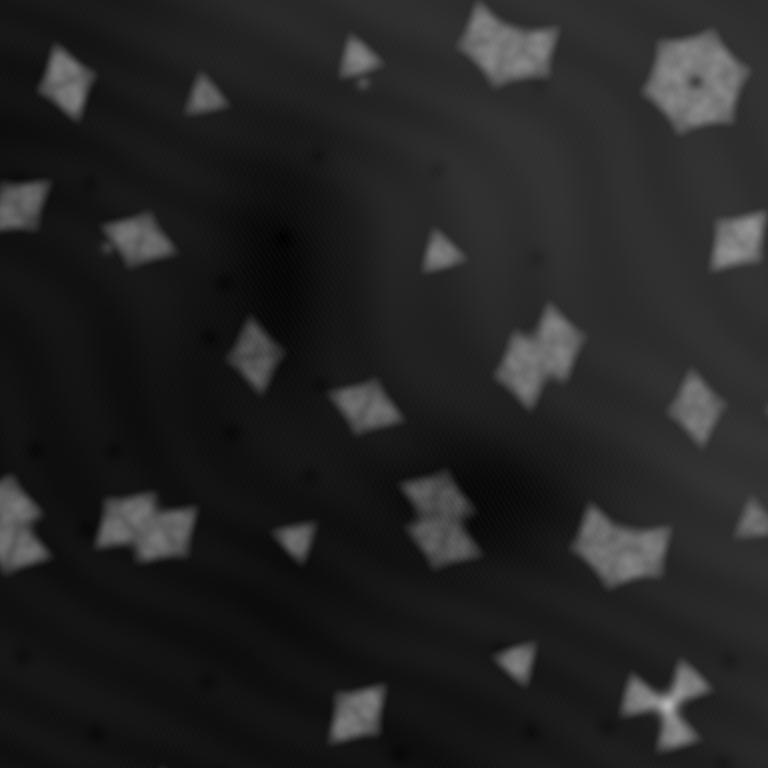
Reproduce this texture procedurally as a Shadertoy shader.

```glsl
// Grey microscope-like surface: soft dark ground with bent terrace ridges and pits,
// scattered with blurred islands. Each island is a smooth union of equilateral
// triangles packed around a hub: single, rhombus, zigzag, open ring or hexagon.

#define CELL 0.2          // spacing of the islands
#define SIDE 0.066        // side of one triangle
#define ROUNDING 125.0    // higher is sharper corners
#define EDGE 0.0075       // half width of the blurred rim
#define JITTER 0.4        // scatter inside a cell
#define TILT 0.22         // common rotation of the lattice
#define RIDGE_STEP 0.1    // distance between terrace ridges
#define RIDGE_GAIN 0.009
#define GRAIN_STEP 0.007  // period of the fine scan pattern
#define GRAIN_GAIN 0.007
#define HEXAGON_CELL vec2(4.0, 4.0)
#define TREFOIL_CELL vec2(4.0, 0.0)

const float PI = 3.14159265;

vec2 hash2(vec2 p) {
    vec3 q = fract(p.xyx * vec3(0.1031, 0.1030, 0.0973));
    q += dot(q, q.yzx + 33.33);
    return fract((q.xx + q.yz) * q.zy);
}

float gradientNoise(vec2 p) {
    vec2 i = floor(p), f = fract(p);
    vec2 w = f * f * f * (f * (f * 6.0 - 15.0) + 10.0);
    vec4 g;
    for (int k = 0; k < 4; k++) {
        vec2 corner = vec2(k & 1, k >> 1);
        float a = 2.0 * PI * hash2(i + corner + 57.0).x;
        g[k] = dot(vec2(cos(a), sin(a)), f - corner);
    }
    return mix(mix(g.x, g.y, w.x), mix(g.z, g.w, w.x), w.y);
}

vec2 direction(float angle) { return vec2(cos(angle), sin(angle)); }

// Soft field of count triangles around a hub, every stride-th sector
float sectors(vec2 p, int count, int stride) {
    float sum = 0.0;
    for (int k = 0; k < count; k++) {
        float a = PI / 6.0 + float(k * stride) * PI / 3.0;
        vec2 q = p - direction(a) * SIDE * 0.57735;
        float outside = 0.0;
        for (int e = 0; e < 3; e++) {
            float d = dot(q, direction(a + float(e) * PI / 1.5)) - SIDE * 0.288675;
            outside += exp(min(ROUNDING * d, 60.0));
        }
        sum += 1.0 / outside;
    }
    return sum;
}

// Height of one island in x, tone offset in y
vec2 island(vec2 p, vec2 id) {
    vec2 rnd = hash2(id + 11.0), rnd2 = hash2(id + 83.0);
    bool hexagon = id == HEXAGON_CELL, trefoil = id == TREFOIL_CELL;
    if (rnd2.x < 0.08 && !hexagon && !trefoil) return vec2(0.0);

    float a = TILT + floor(rnd.y * 6.0) * PI / 3.0 + (rnd2.y - 0.5) * 0.2;
    p = mat2(cos(a), -sin(a), sin(a), cos(a)) * p;
    float kind = rnd.x;
    int count = hexagon ? 6 : trefoil ? 3 : kind < 0.42 ? 1 : kind < 0.88 ? 2 : 4;
    bool zigzag = count == 2 && kind > 0.75;

    // Shift the hub so that the centroid sits at the origin
    float n = float(count);
    vec2 hub = trefoil ? vec2(0.0)
        : direction(n * PI / 6.0) * SIDE * 0.57735 * 2.0 * sin(n * PI / 6.0) / n;
    vec2 slip = zigzag ? vec2(0.0, SIDE * 0.433) : vec2(0.0);
    float field = sectors(p + hub - slip, count, trefoil ? 2 : 1);
    if (zigzag) field += sectors(p + hub + slip, count, 1);

    float d = -log(max(field, 1e-20)) / ROUNDING;
    float h = smoothstep(EDGE, -EDGE, d) * (0.8 + 0.2 * smoothstep(0.0, -0.014, d));
    if (hexagon) h *= 1.0 - 0.75 * exp(-dot(p, p) / 0.00012);
    float glow = trefoil ? 0.5 * exp(-dot(p, p) / 0.0003) : 0.0;
    return vec2(h, (rnd2.y - 0.5) * 0.1 - (count == 1 ? 0.03 : 0.0) + glow);
}

// Sparse round specks, one at most in each cell
float specks(vec2 p, float cell, float share, float radius) {
    vec2 id = floor(p / cell), rnd = hash2(id + cell * 700.0);
    vec2 q = p - (id + 0.2 + 0.6 * hash2(id + 31.0)) * cell;
    return step(rnd.x, share) * exp(-dot(q, q) / (radius * radius));
}

float softRamp(float u) { return 0.5 * (u + sqrt(u * u + 0.006)); }

// Ridges that run upright in a middle band and bend away on both sides
float ridges(vec2 p) {
    float f = p.x - 1.2 * softRamp(0.3 + 0.35 * p.x - p.y)
                  + 1.3 * softRamp(p.y - 0.55 - 0.4 * p.x);
    return sin(2.0 * PI * f / RIDGE_STEP + 2.5 * gradientNoise(p * 5.0));
}

void mainImage(out vec4 fragColor, in vec2 fragCoord) {
    vec2 p = fragCoord / iResolution.y;

    // Ground: slow slope to the upper right, two broad pits, ridges, specks
    float slope = 0.6 * p.x + 0.4 * p.y - 0.5;
    float tone = clamp(0.118 + 0.3 * slope, 0.065, 0.185) + 0.03 * gradientNoise(p * 4.0);
    vec2 a = (p - vec2(0.36, 0.64)) / vec2(0.09, 0.17);
    vec2 b = (p - vec2(0.63, 0.35)) / vec2(0.15, 0.10);
    float pit = min(exp(-dot(a, a)) + exp(-dot(b, b)), 1.0);
    tone = (tone + RIDGE_GAIN * ridges(p)) * (1.0 - 0.75 * pit);
    tone += 0.15 * specks(p, 0.19, 0.2, 0.009) - 0.03 * specks(p + 0.05, 0.13, 0.35, 0.012);

    // Islands from the neighbouring cells of a staggered grid
    vec2 top = vec2(0.0);
    for (int j = -1; j <= 1; j++)
    for (int i = -1; i <= 1; i++) {
        float row = floor(p.y / CELL) + float(j);
        float shift = 0.5 * mod(row, 2.0);
        vec2 id = vec2(floor(p.x / CELL - shift) + float(i), row);
        vec2 centre = id + vec2(0.5 + shift, 0.5) + JITTER * (hash2(id + 5.0) - 0.5);
        vec2 found = island(p - centre * CELL, id);
        if (found.x > top.x) top = found;
    }
    float mottle = 0.07 * gradientNoise(p * 65.0) + 0.04 * gradientNoise(p * 28.0);
    float level = 0.475 + 0.14 * slope - 0.13 * pit + top.y + mottle;
    tone = mix(tone, level, top.x);

    // Fine scan pattern, faded out where pixels are too coarse for it
    float fade = smoothstep(2.0, 3.0, GRAIN_STEP * iResolution.y);
    float grain = sin(2.0 * PI * (p.x + 0.6 * p.y) / GRAIN_STEP) * (0.6 + 0.4 * sin(2.0 * PI * p.y / GRAIN_STEP));
    tone += GRAIN_GAIN * fade * grain * (0.7 + pit);
    fragColor = vec4(vec3(clamp(tone, 0.0, 1.0)), 1.0);
}
```
